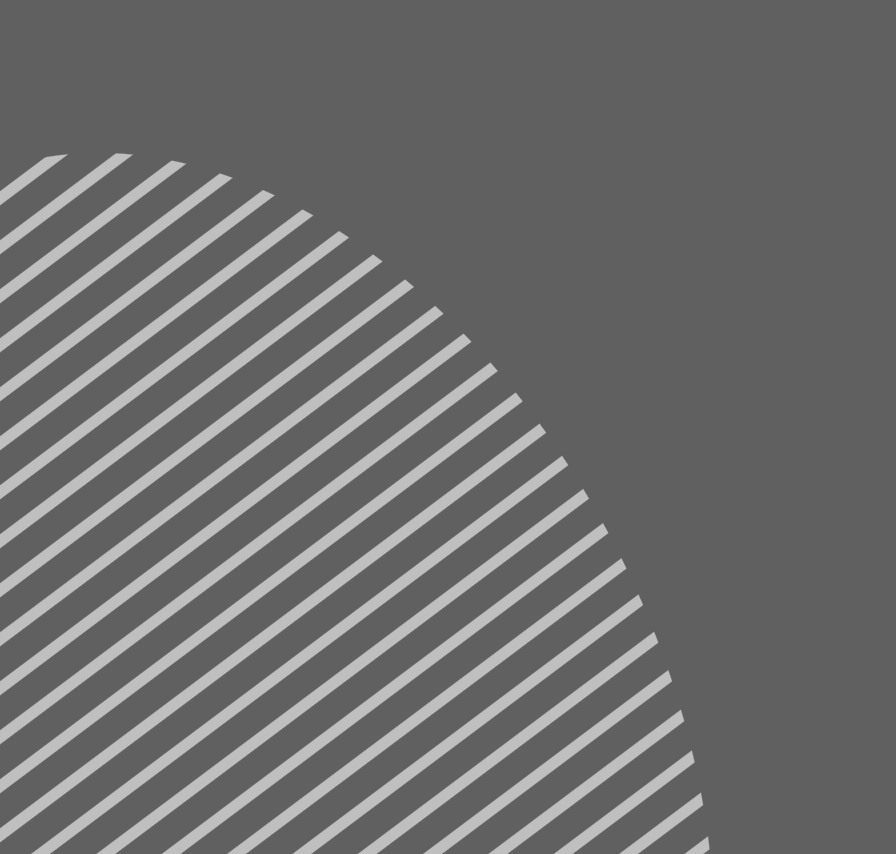
Reproduce this background procedurally as a WebGL 2 fragment shader.

```glsl
#version 300 es
precision highp float;
// Draws a plain grey field with light diagonal stripes clipped by a tilted ellipse.
// The stripes are one repeated line distance; the ellipse is a quadratic form
// turned into an approximate distance. Lengths are in units of canvas height.

uniform vec2 u_resolution;
out vec4 fragColor;

const vec3 FIELD_COLOR = vec3(0.377);
const vec3 STRIPE_COLOR = vec3(0.75);

const vec2 ELLIPSE_CENTER = vec2(0.2855, 0.123);
const vec2 ELLIPSE_EXTENT = vec2(0.5512, 0.698); // half width and half height
const float ELLIPSE_TILT = -0.309;               // correlation of x and y

const float STRIPE_SLOPE = 0.75;
const float STRIPE_OFFSET = 0.7104;  // height of one stripe at the left edge
const float STRIPE_SPACING = 0.05738; // measured vertically
const float STRIPE_THICKNESS = 0.0166; // measured vertically

// Approximate signed distance to the tilted ellipse, negative inside.
float ellipseDistance(vec2 p) {
    vec2 q = (p - ELLIPSE_CENTER) / ELLIPSE_EXTENT;
    vec2 m = (q - ELLIPSE_TILT * q.yx) / (1.0 - ELLIPSE_TILT * ELLIPSE_TILT);
    float radius = sqrt(max(dot(q, m), 1e-6));
    vec2 gradient = m / (ELLIPSE_EXTENT * radius);
    return (radius - 1.0) / max(length(gradient), 1e-3);
}

// Signed distance to the nearest diagonal stripe, negative inside.
float stripeDistance(vec2 p) {
    float lift = p.y - STRIPE_SLOPE * p.x - STRIPE_OFFSET;
    float fromCenter = abs(fract(lift / STRIPE_SPACING + 0.5) - 0.5) * STRIPE_SPACING;
    return (fromCenter - 0.5 * STRIPE_THICKNESS) / length(vec2(1.0, STRIPE_SLOPE));
}

// Soft coverage of a shape over about one pixel.
float coverage(float dist, float pixel) {
    return clamp(0.5 - dist / pixel, 0.0, 1.0);
}

void main() {
    float pixel = 1.0 / u_resolution.y;
    vec2 p = gl_FragCoord.xy * pixel;

    float stripes = coverage(stripeDistance(p), 1.2 * pixel);
    float mask = coverage(ellipseDistance(p), 1.2 * pixel);
    fragColor = vec4(mix(FIELD_COLOR, STRIPE_COLOR, stripes * mask), 1.0);
}
```
